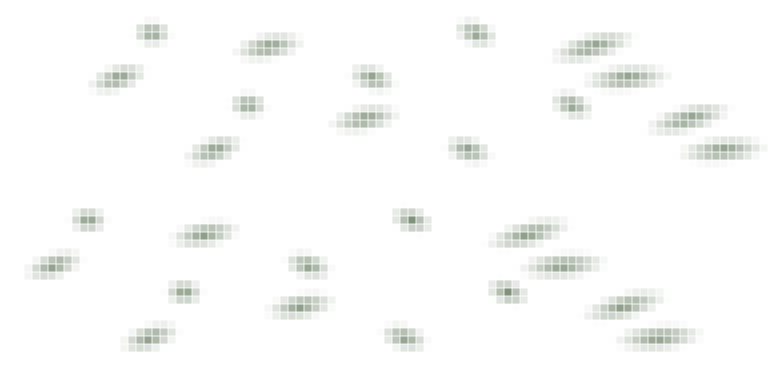
Reproduce this pattern procedurally as a Shadertoy shader.

```glsl
// Mosaic of soft grey-green slanted grains, repeated in stepped rows on white.

const float TAU = 6.2831853;
const float ROWS = 48.0;               // mosaic cells over the canvas height
const float GAP = 0.05;                // half width of the white joints, in cells
const int KINDS = 7;                   // grains in one motif

const vec3 PAPER = vec3(1.0);
const vec3 SAGE = vec3(0.49, 0.56, 0.47);

const vec2 COPY_STEP = vec2(12.0, -9.0);
const vec2 BAND_STEP = vec2(-8.0, -23.4);

// Half length and tilt of each kind of grain
const float REACH[KINDS] = float[](4.2, 2.7, 4.9, 3.4, 3.1, 6.0, 6.1);
const float TILT[KINDS] = float[](0.30, -0.05, 0.17, -0.28, -0.34, 0.25, 0.08);

// Soft ellipse: 1 at the centre, falling to 0 at the rim
float grain(vec2 p, vec2 radius, float angle) {
    float c = cos(angle), s = sin(angle);
    vec2 q = vec2(c * p.x + s * p.y, c * p.y - s * p.x);
    return pow(max(1.0 - length(q / radius), 0.0), 1.3);
}

// Centres run from left to right while swaying up and down
vec2 grainCentre(int kind) {
    float k = float(kind);
    float sway = k * TAU / 3.0;
    float drift = -5.0 * sin(0.5 * sway) - 2.3 * sin(sway);
    return vec2(14.75 + 10.6 * k + drift,
                41.4 - 3.2 * cos(sway) + sin(sway));
}

// Strongest grain at p over all bands, copies and kinds
float grainField(vec2 p) {
    float field = 0.0;
    for (int band = 0; band < 2; band++) {
        for (int copy = 0; copy < 2; copy++) {
            vec2 q = p - float(band) * BAND_STEP - float(copy) * COPY_STEP;
            for (int k = 0; k < KINDS; k++) {
                vec2 radius = vec2(REACH[k], 1.9);
                field = max(field, grain(q - grainCentre(k), radius, TILT[k]));
            }
        }
    }
    return field;
}

// Coverage of a square tile inside its cell, with smooth edges
float tileMask(vec2 p, float gap, float pixel) {
    vec2 edge = 0.5 - abs(fract(p) - 0.5);
    vec2 cover = clamp((edge - gap) / pixel + 0.5, 0.0, 1.0);
    return cover.x * cover.y;
}

void mainImage(out vec4 fragColor, in vec2 fragCoord) {
    float pixel = ROWS / iResolution.y;
    vec2 p = fragCoord * pixel;

    // One flat tone per cell, parted by white joints
    float tone = grainField(floor(p) + 0.5);
    float ink = tone * tileMask(p, GAP, pixel);

    fragColor = vec4(mix(PAPER, SAGE, ink), 1.0);
}
```
